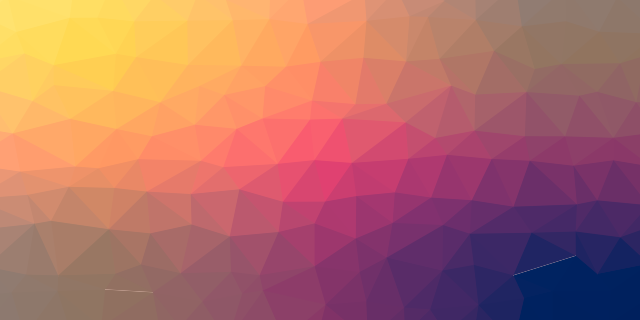
This background is drawn by a Shadertoy shader. Its source:

```glsl
// Low-poly mesh of flat triangles, shaded from yellow through pink to navy.

#define CELL vec2(0.131, 0.107)      // mesh cell, in canvas heights
#define MESH_OFFSET vec2(0.065, 0.064)
#define JITTER vec2(0.66, 0.60)      // vertex scatter, in cells
#define SEAM_CHANCE 0.02
#define SEAM_STRENGTH 0.35
#define SEAM_WIDTH 0.0022

// Gradient stops in CIE Lab, evenly spaced
const vec3 STOPS[7] = vec3[7](
    vec3(91.0, -4.0, 57.0),    // pale yellow
    vec3(87.0, 1.0, 71.0),     // strong yellow
    vec3(75.0, 32.0, 45.0),    // orange
    vec3(57.0, 69.0, 16.0),    // pink
    vec3(34.0, 42.0, -19.0),   // purple
    vec3(16.0, 17.0, -40.0),   // navy
    vec3(14.0, 15.0, -40.0));  // deep navy

vec2 hash2(vec2 p) {
    vec3 q = fract(p.xyx * vec3(0.1031, 0.1030, 0.0973));
    q += dot(q, q.yzx + 33.33);
    return fract((q.xx + q.yz) * q.zy);
}

vec3 gradient(float t) {
    float s = clamp(t, 0.0, 1.0) * 6.0;
    int i = min(int(s), 5);
    return mix(STOPS[i], STOPS[i + 1], s - float(i));
}

vec3 labToRgb(vec3 lab) {
    float fy = (lab.x + 16.0) / 116.0;
    vec3 f = vec3(fy + lab.y / 500.0, fy, fy - lab.z / 200.0);
    vec3 xyz = mix((f - 0.13793) / 7.787, f * f * f, step(0.2069, f));
    xyz *= vec3(0.9505, 1.0, 1.089);
    vec3 c = vec3(dot(xyz, vec3(3.2406, -1.5372, -0.4986)),
                  dot(xyz, vec3(-0.9689, 1.8758, 0.0415)),
                  dot(xyz, vec3(0.0557, -0.2040, 1.0570)));
    c = clamp(c, 0.0, 1.0);
    return mix(12.92 * c, 1.055 * pow(c, vec3(1.0 / 2.4)) - 0.055, step(0.0031, c));
}

vec2 vertex(vec2 id) {
    return (id + JITTER * (hash2(id + 57.0) - 0.5)) * CELL + MESH_OFFSET;
}

// Signed distance to the line a-b, positive on its left
float leftOf(vec2 p, vec2 a, vec2 b) {
    vec2 e = normalize(b - a);
    return e.x * (p.y - a.y) - e.y * (p.x - a.x);
}

float segmentDistance(vec2 p, vec2 a, vec2 b) {
    vec2 e = b - a;
    return length(p - a - e * clamp(dot(p - a, e) / dot(e, e), 0.0, 1.0));
}

// Adds one counter-clockwise triangle: Lab colour in xyz, coverage in w
void addTriangle(inout vec4 sum, vec2 p, vec2 a, vec2 b, vec2 c) {
    float aa = 0.6 / iResolution.y;
    float inside = min(leftOf(p, a, b), min(leftOf(p, b, c), leftOf(p, c, a)));
    float cover = smoothstep(-aa, aa, inside);
    vec2 mid = (a + b + c) / 3.0;
    float aspect = iResolution.x / iResolution.y;
    vec3 lab = 0.5 * (gradient(mid.x / aspect) + gradient(1.0 - mid.y));
    sum += vec4(lab, 1.0) * cover;
}

void mainImage(out vec4 fragColor, in vec2 fragCoord) {
    vec2 p = fragCoord / iResolution.y;
    vec2 home = floor((p - MESH_OFFSET) / CELL);
    vec4 sum = vec4(0.0);
    float seam = 0.0;

    // Split each nearby quad along its shorter diagonal
    for (int y = -1; y <= 1; y++)
    for (int x = -1; x <= 1; x++) {
        vec2 id = home + vec2(x, y);
        vec2 a = vertex(id);
        vec2 b = vertex(id + vec2(1, 0));
        vec2 c = vertex(id + vec2(1, 1));
        vec2 d = vertex(id + vec2(0, 1));
        if (distance(a, c) < distance(b, d)) {
            addTriangle(sum, p, a, b, c);
            addTriangle(sum, p, a, c, d);
        } else {
            addTriangle(sum, p, a, b, d);
            addTriangle(sum, p, b, c, d);
        }

        // A few edges show a thin pale seam
        float chosen = step(hash2(id + 211.0).x, SEAM_CHANCE);
        float line = 1.0 - smoothstep(0.0, SEAM_WIDTH, segmentDistance(p, a, b));
        seam = max(seam, chosen * line);
    }

    vec3 color = labToRgb(sum.xyz / max(sum.w, 0.001));
    fragColor = vec4(mix(color, vec3(1.0, 0.85, 0.8), seam * SEAM_STRENGTH), 1.0);
}
```
